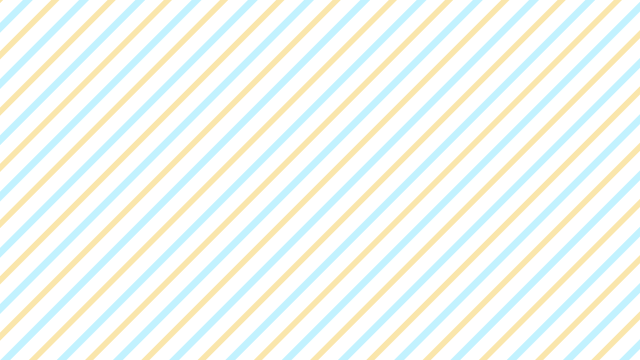
Reproduce this pattern procedurally as a Shadertoy shader.

```glsl
const vec3 WHITE = vec3(1.0);
const vec3 SKY_BLUE = vec3(0.76, 0.95, 1.0);
const vec3 PALE_GOLD = vec3(0.98, 0.90, 0.67);

// Stripe spacing along either axis, in canvas heights
const float PERIOD = 0.15625;

// Coverage of a repeating stripe; all lengths are in periods
float stripe(float t, float center, float width, float pixel) {
    float dist = abs(fract(t - center + 0.5) - 0.5) - 0.5 * width;
    return clamp(0.5 - dist / pixel, 0.0, 1.0);
}

void mainImage(out vec4 fragColor, in vec2 fragCoord) {
    vec2 p = fragCoord / iResolution.y;

    // Diagonal coordinate, counted from the top left corner
    float t = (p.x + 1.0 - p.y) / PERIOD;
    float pixel = sqrt(2.0) / (iResolution.y * PERIOD);

    // Alternating stripes, the blue ones slightly wider
    vec3 color = WHITE;
    color = mix(color, SKY_BLUE, stripe(t, 0.495, 0.175, pixel));
    color = mix(color, PALE_GOLD, stripe(t, -0.015, 0.145, pixel));

    fragColor = vec4(color, 1.0);
}
```
